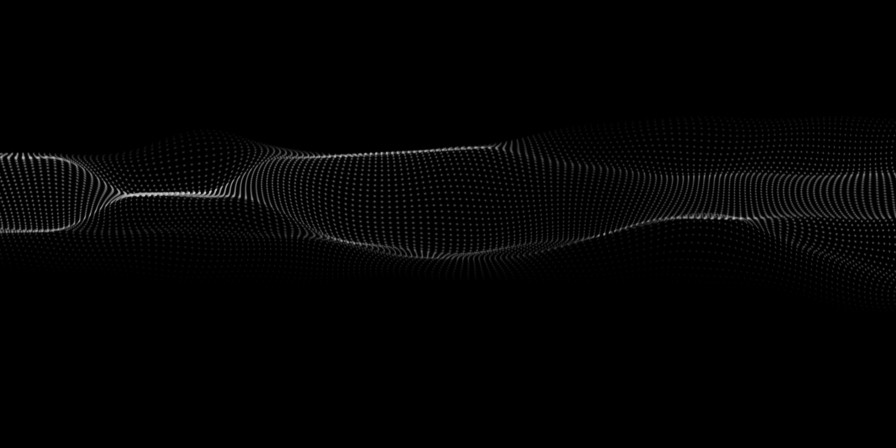
A Shadertoy shader for this background:

```glsl
// Draws a rolling sheet of fine grey dots, folded into bright ridges across black.

float bump(float x, float center, float width) {
    float d = (x - center) / width;
    return exp(-d * d);
}

// Crease heights of the sheet, from its far edge to its near ridge.
vec4 creases(float x) {
    float far = 0.655 + 0.08 * smoothstep(0.85, 1.5, x) + 0.055 * bump(x, 0.47, 0.13);
    float upper = 0.65 - 0.083 * (smoothstep(0.1, 0.31, x) - smoothstep(0.45, 0.63, x))
                + 0.02 * bump(x, 1.02, 0.15) - 0.04 * smoothstep(1.1, 1.5, x);
    float middle = 0.487 + 0.078 * (smoothstep(0.1, 0.32, x) - smoothstep(0.5, 0.8, x))
                 - 0.05 * bump(x, 1.0, 0.28) + 0.028 * smoothstep(1.3, 1.52, x);
    float near = 0.484 - 0.065 * bump(x, 1.03, 0.3) + 0.04 * bump(x, 1.55, 0.17)
               - 0.1 * smoothstep(1.6, 2.05, x);
    return vec4(far, upper, middle, near);
}

// Rows crowd together slightly at both ends of each fold.
float foldMix(float a, float b, float t) {
    return mix(a, b, mix(t, smoothstep(0.0, 1.0, t), 0.65));
}

// Height of a row; depth runs from 0 (far edge) to 4 (faded hem).
float rowHeight(vec4 crease, float hem, float depth) {
    float t = fract(depth);
    if (depth < 1.0) return foldMix(crease.x, crease.y, t);
    if (depth < 2.0) return foldMix(crease.y, crease.z, t);
    if (depth < 3.0) return foldMix(crease.z, crease.w, t);
    return foldMix(crease.w, hem, t);
}

void mainImage(out vec4 fragColor, in vec2 fragCoord) {
    vec2 p = fragCoord / iResolution.y;
    p.x *= 2.0 * iResolution.y / iResolution.x;

    vec4 crease = creases(p.x);
    float hem = 0.355 + 0.02 * bump(p.x, 0.95, 0.25) + 0.04 * bump(p.x, 0.0, 0.3)
              - 0.06 * smoothstep(1.6, 2.0, p.x);

    // Dot size grows a little on coarse canvases to stay smooth.
    float pixel = 1.0 / iResolution.y;
    float radius2 = 0.0021 * 0.0021 + 0.16 * pixel * pixel;
    float pitch = 0.0138;

    // Light varies along the sheet.
    float sideLight = 0.8 + 0.5 * bump(p.x, 0.0, 0.35) + 0.3 * bump(p.x, 0.7, 0.25)
                    - 0.3 * bump(p.x, 1.33, 0.15) + 0.2 * smoothstep(1.5, 1.9, p.x);
    float nearLight = 1.0 + 0.7 * smoothstep(1.4, 1.6, p.x);

    // Add the dots of every row.
    float light = 0.0;
    const int ROWS = 56;
    for (int i = 0; i < ROWS; i++) {
        // The upper folds hold 12 and 22 rows, the lower ones 10 and 12.
        float n = float(i);
        float depth = n < 12.0 ? n / 12.0
                    : n < 34.0 ? 1.0 + (n - 12.0) / 22.0
                    : n < 44.0 ? 2.0 + (n - 34.0) / 10.0
                    : 3.0 + (n - 44.0) / 12.0;

        float y = rowHeight(crease, hem, depth) + 0.003 * sin(p.x * 21.0 + depth * 4.0);
        float sway = 0.018 * sin(p.x * 6.0 + depth * 2.4)
                   + 0.008 * sin(p.x * 11.0 - depth * 4.0);
        float column = (p.x + sway) / pitch;
        vec2 d = vec2((fract(column) - 0.5) * pitch, p.y - y);

        float rowLight = 0.48 * smoothstep(-0.25, 1.0, depth)
                       * (1.0 - 0.62 * smoothstep(1.3, 3.1, depth))
                       * (1.0 - smoothstep(2.95, 4.0, depth));
        rowLight *= mix(1.0, nearLight, smoothstep(1.7, 2.5, depth));
        light += rowLight * exp(-dot(d, d) / radius2);
    }

    // Soft exposure keeps the crowded ridges below white.
    float grey = 0.8 * (1.0 - exp(-light * sideLight));
    fragColor = vec4(vec3(grey), 1.0);
}
```
